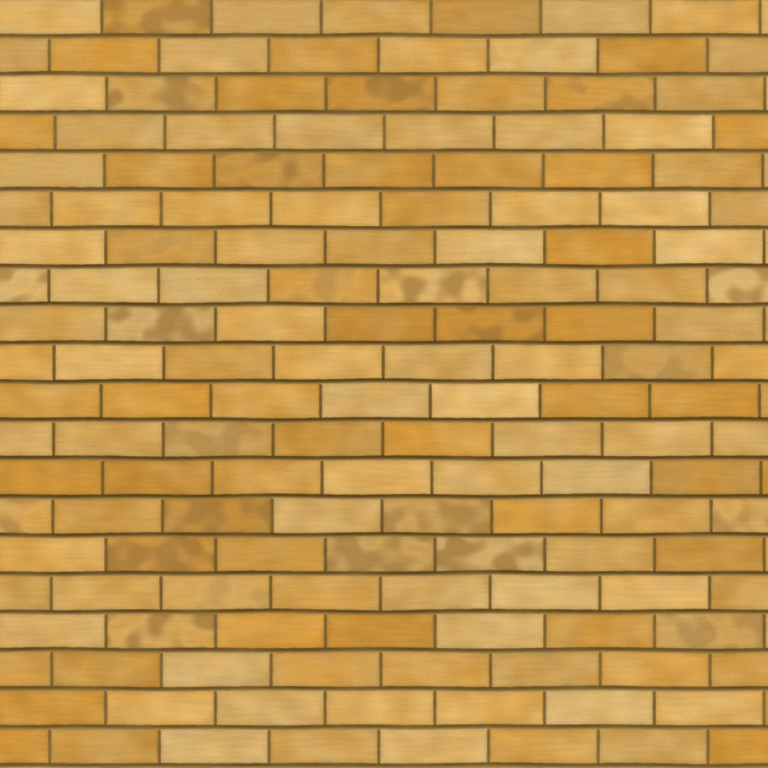
Give the GLSL for this texture, as a Shadertoy shader.

```glsl
// Running-bond wall of long ochre bricks with thin, shadowed mortar joints.

const vec2 GRID = vec2(7.0, 20.0);         // bricks across, courses up
const float BED = 0.0056;                  // horizontal joint height
const float HEAD = 0.0036;                 // vertical joint width
const float BED_SHIFT = 0.0035;            // height of the lowest joint
const float CORNER = 0.0010;               // brick corner radius
const float SOFTNESS = 0.0013;             // edge blur
const vec2 BOND = vec2(0.48, 0.95);        // joint offset of even, odd courses
const float COURSE_JITTER = 0.07;          // sideways slip, in bricks
const float SAG = 0.05;                    // waviness, in courses

const vec3 DEEP = vec3(0.81, 0.58, 0.23);
const vec3 PALE = vec3(0.88, 0.73, 0.46);
const vec3 SMUDGE = vec3(0.58, 0.42, 0.20);
const vec3 MORTAR = vec3(0.60, 0.49, 0.28);
const vec3 SHADOW = vec3(0.37, 0.27, 0.10);
const vec3 HEAD_TONE = vec3(0.46, 0.35, 0.16);

vec3 hash(vec2 p) {
    vec3 q = fract(p.xyx * vec3(0.1031, 0.1030, 0.0973));
    q += dot(q, q.yxz + 33.33);
    return fract((q.xxy + q.yzz) * q.zyx);
}

float corner(vec2 cell, vec2 offset, vec2 period) {
    float angle = 6.2832 * hash(mod(cell, period) + 3.7).x;
    return dot(vec2(cos(angle), sin(angle)), offset);
}

// Gradient noise, about -0.7 to 0.7, repeating after the given period
float noise(vec2 p, vec2 period) {
    vec2 i = floor(p), f = fract(p);
    vec2 u = f * f * f * (f * (f * 6.0 - 15.0) + 10.0);
    vec2 e = vec2(1.0, 0.0);
    float low = mix(corner(i, f, period), corner(i + e, f - e, period), u.x);
    float high = mix(corner(i + e.yx, f - e.yx, period),
                     corner(i + 1.0, f - 1.0, period), u.x);
    return mix(low, high, u.y);
}

float roundedBox(vec2 p, vec2 halfSize, float radius) {
    vec2 q = abs(p) - halfSize + radius;
    return length(max(q, 0.0)) + min(max(q.x, q.y), 0.0) - radius;
}

// Fired clay: f is the place within the brick, id its column and course
vec3 brickColour(vec2 f, vec2 id) {
    vec3 h = hash(id + 11.0);
    vec3 k = hash(id + 57.0);
    vec2 seed = floor(h.xy * 180.0);
    vec2 far = vec2(256.0);
    float blotch = noise(f * vec2(2.6, 1.2) + seed, far);
    float cloud = noise(f * vec2(5.0, 2.0) + seed.yx, far);
    float streak = noise(f * vec2(3.0, 11.0) + seed, far);
    float grain = noise(f * vec2(62.0, 21.0) + seed, far);

    float tone = h.x + 0.45 * blotch + 0.35 * (k.x - 0.5) * (f.x - 0.5);
    vec3 colour = mix(DEEP, PALE, clamp(tone, 0.0, 1.0));
    colour *= 0.98 + 0.09 * (h.y - 0.5) + 0.07 * cloud;
    colour *= 1.0 + 0.045 * streak + 0.05 * grain;

    // Smoky stains on a few bricks, and rare dark pits
    float stain = smoothstep(0.72, 1.0, h.z) * smoothstep(-0.25, 0.5, cloud + blotch);
    colour = mix(colour, SMUDGE, 0.65 * stain);
    float pit = smoothstep(0.48, 0.62, grain) * smoothstep(0.7, 1.0, k.y);
    return mix(colour, SMUDGE, 0.6 * pit);
}

// Mortar: dark under the brick above, lit along its lower side
vec3 mortarColour(float height, vec2 p) {
    float shade = smoothstep(-0.6, 0.2, height / BED);
    float onBed = 1.0 - smoothstep(0.5, 0.9, abs(height) / BED);
    vec3 colour = mix(HEAD_TONE, mix(MORTAR, SHADOW, shade), onBed);
    float worn = 0.5 + 0.5 * cos(6.2832 * (p.y - 0.95));
    worn = clamp(worn * 0.35 + 0.4 * noise(p * vec2(14.0, 20.0), vec2(14.0, 20.0)), 0.0, 0.6);
    return mix(colour, MORTAR, worn);
}

void mainImage(out vec4 fragColor, in vec2 fragCoord) {
    vec2 p = fragCoord / iResolution.xy;
    vec2 size = 1.0 / GRID;

    // Courses with a slight sag, each slipped sideways
    vec2 q = vec2(p.x, p.y - BED_SHIFT) * GRID;
    q.y += SAG * noise(p * GRID, GRID);
    float course = mod(floor(q.y), GRID.y);
    q.x -= mod(course, 2.0) < 0.5 ? BOND.x : BOND.y;
    q.x -= COURSE_JITTER * (hash(vec2(course, 5.0)).x - 0.5);
    vec2 f = fract(q);
    vec2 id = vec2(mod(floor(q.x), GRID.x), course);

    // Brick outline with a faintly ragged edge
    float d = roundedBox((f - 0.5) * size, 0.5 * (size - vec2(HEAD, BED)), CORNER);
    d += 0.0006 * noise(p * 90.0, vec2(90.0));
    float soft = max(SOFTNESS, 0.7 / iResolution.y);
    float face = 1.0 - smoothstep(-soft, soft, d);

    vec3 brick = brickColour(f, id);
    brick *= 1.0 - 0.14 * exp(min(d, 0.0) / 0.0022);
    float height = (f.y - round(f.y)) * size.y;
    vec3 colour = mix(mortarColour(height, p), brick, face);
    fragColor = vec4(clamp(colour, 0.0, 1.0), 1.0);
}
```
